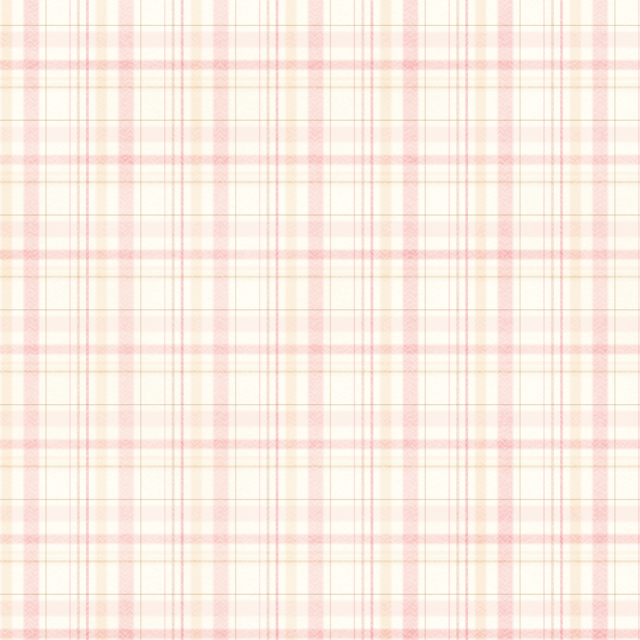
This pattern is drawn by a Shadertoy shader. Its source:

```glsl
// Soft pink, peach and tan tartan woven on cream cloth, with uneven dye.

const float REPEATS = 6.75;   // plaid repeats along the canvas height
const float THREADS = 256.0;  // visible weave threads along the canvas height
const float TAU = 6.2831853;

const vec3 CREAM = vec3(0.997, 0.989, 0.955);
// Dyes are multiplied onto the cloth.
const vec3 PINK  = vec3(0.988, 0.895, 0.905);
const vec3 ROSE  = vec3(0.975, 0.820, 0.845);
const vec3 PEACH = vec3(0.990, 0.950, 0.910);
const vec3 TAN   = vec3(0.900, 0.835, 0.755);

float hash(vec2 p) {
    vec3 q = fract(vec3(p.xyx) * 0.1031);
    q += dot(q, q.yzx + 33.33);
    return fract((q.x + q.y) * q.z);
}

float noise(vec2 p) {
    vec2 i = floor(p), f = fract(p);
    f = f * f * (3.0 - 2.0 * f);
    return mix(mix(hash(i), hash(i + vec2(1, 0)), f.x),
               mix(hash(i + vec2(0, 1)), hash(i + vec2(1, 1)), f.x), f.y);
}

// Share of a soft window covered by a repeating stripe; lengths in repeats.
float stripe(float t, float centre, float width, float soft) {
    float d = fract(t - centre + 0.5) - 0.5;
    float h = 0.5 * width, p = 0.5 * soft;
    return max(min(d + p, h) - max(d - p, -h), 0.0) / soft;
}

vec3 dye(vec3 tint, float amount) {
    return mix(vec3(1.0), tint, clamp(amount, 0.0, 1.5));
}

// Stripes running up the cloth; bands are softer than lines.
vec3 warp(float t, float line, float band, float grain, float fade) {
    vec3 c = dye(PINK, stripe(t, 0.330, 0.160, band) * grain * fade);
    c *= dye(PEACH, stripe(t, 0.070, 0.114, band) * grain * fade);
    c *= dye(TAN, stripe(t, 0.485, 0.010, line) * 0.90);
    c *= dye(ROSE, stripe(t, 0.738, 0.013, line) * 0.70 * fade);
    c *= dye(mix(TAN, ROSE, 0.45), stripe(t, 0.827, 0.030, line) * 0.60 * grain);
    c *= dye(ROSE, stripe(t, 0.922, 0.029, line) * 0.95 * grain);
    return c;
}

// Stripes running across the cloth, measured down from the top.
vec3 weft(float t, float line, float band, float grain, float fade) {
    vec3 c = dye(TAN, stripe(t, 0.268, 0.010, line));
    c *= dye(PINK, stripe(t, 0.417, 0.165, band) * 0.42 * grain * fade);
    c *= dye(PINK, stripe(t, 0.685, 0.100, band) * 1.02 * grain * fade);
    c *= dye(PEACH, stripe(t, 0.830, 0.040, line) * 0.50 * grain);
    c *= dye(PEACH, stripe(t, 0.915, 0.100, band) * 0.30 * grain);
    c *= dye(mix(TAN, PEACH, 0.4), stripe(t, 0.920, 0.024, line) * 0.60 * grain);
    return c;
}

// Fine zigzag twill, from -1 to 1.
float twill(vec2 uv) {
    vec2 p = uv * THREADS;
    float zigzag = abs(fract(p.x / 4.0) - 0.5) * 4.0;
    return sin(TAU * (p.y + zigzag) * 0.5);
}

void mainImage(out vec4 fragColor, in vec2 fragCoord) {
    vec2 uv = fragCoord / iResolution.y;
    uv.y = 1.0 - uv.y;
    vec2 t = uv * REPEATS;
    float pixel = REPEATS / iResolution.y;
    float line = max(pixel, 0.014);
    float band = max(pixel, 0.030);

    // Weave grain and thread flecks make the dye sparse in places.
    float weave = twill(uv);
    float fleck = noise(uv * THREADS * vec2(1.0, 1.3)) - 0.5;
    float grain = 0.96 + 0.16 * weave + 0.45 * fleck;

    // Dye strength drifts over the cloth and from repeat to repeat.
    float drift = 0.72 + 0.34 * noise(uv * 5.0 + 7.0) + 0.20 * noise(uv * 15.0);
    float columnFade = drift * (0.86 + 0.24 * hash(vec2(floor(t.x), 3.0)));
    float rowFade = drift * (0.90 + 0.20 * hash(vec2(9.0, floor(t.y))));

    vec3 cloth = CREAM + 0.003 * weave + 0.012 * fleck;
    cloth *= warp(t.x, line, band, grain, columnFade);
    cloth *= weft(t.y, line, band, grain, rowFade);

    // Faint warm stain.
    cloth *= dye(PEACH, 0.14 * smoothstep(0.45, 0.9, noise(uv * 6.0 + 21.0)));
    fragColor = vec4(clamp(cloth, 0.0, 1.0), 1.0);
}
```
